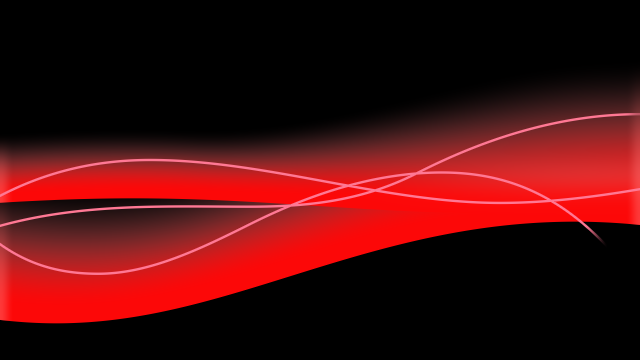
This background is drawn by a Shadertoy shader. Its source:

```glsl
// Cubic through two knots, each holding x, y and slope
float cubic(float x, vec3 a, vec3 b) {
    float w = b.x - a.x, t = (x - a.x) / w, s = 1.0 - t;
    return mix(a.y, b.y, t * t * (3.0 - 2.0 * t)) + w * t * s * (a.z * s - b.z * t);
}

float archLine(float x) {
    vec3 crest = vec3(3.75, 5.0, 0.0), dip = vec3(12.5, 3.927, 0.0);
    return x < crest.x ? cubic(x, vec3(0.0, 4.104, 0.52), crest)
         : x < dip.x ? cubic(x, crest, dip)
         : cubic(x, dip, vec3(16.0, 4.271, 0.17));
}

float risingLine(float x) {
    vec3 flatPart = vec3(6.25, 3.833, 0.0), climb = vec3(10.417, 4.667, 0.51);
    return x < flatPart.x ? cubic(x, vec3(0.0, 3.354, 0.276), flatPart)
         : x < climb.x ? cubic(x, flatPart, climb)
         : cubic(x, climb, vec3(16.0, 6.146, 0.0));
}

float swoopLine(float x) {
    vec3 dip = vec3(2.458, 2.156, 0.0), climb = vec3(6.25, 3.396, 0.5);
    vec3 crest = vec3(11.04, 4.6875, 0.0);
    return x < dip.x ? cubic(x, vec3(0.0, 2.896, -0.71), dip)
         : x < climb.x ? cubic(x, dip, climb)
         : x < crest.x ? cubic(x, climb, crest)
         : cubic(x, crest, vec3(15.167, 2.854, -1.05));
}

// Coverage of a thin line, corrected for its slope
float stroke(float offset, float pixel) {
    float steepness = length(vec2(dFdx(offset), dFdy(offset))) / pixel;
    float dist = abs(offset) / max(steepness, 0.001);
    return clamp((0.03 - dist) / pixel + 0.5, 0.0, 1.0);
}

// Strength of a band that fades upward from its lower edge
float fade(float rise, float height) {
    return 1.0 - smoothstep(0.1, 1.0, rise / height);
}

vec3 bandColor(float strength) {
    float pale = 0.03 * strength + 0.55 * strength * (1.0 - strength);
    return vec3(0.99 * strength, pale, pale * 1.03);
}

void mainImage(out vec4 fragColor, in vec2 fragCoord) {
    // Frame of 16 by 9 units
    vec2 p = fragCoord / iResolution.xy * vec2(16.0, 9.0);
    float pixel = 9.0 / iResolution.y;

    // Lower edges of the two bands
    float angle = 0.2424 * (p.x - 1.41);
    float lowerRise = p.y - (2.1875 - 1.271 * cos(angle) + 0.104 * pow(sin(angle), 2.0));
    float upperRise = p.y - (3.854 + 0.1875 * cos(0.3445 * (p.x - 3.33)));

    float lower = fade(lowerRise, mix(3.6, 3.33, smoothstep(0.0, 5.0, p.x)));
    float upper = fade(upperRise, 1.75 + 2.0 * smoothstep(4.8, 15.0, p.x));
    float aboveLower = clamp(lowerRise / pixel + 0.5, 0.0, 1.0);
    float aboveUpper = clamp(upperRise / pixel + 0.5, 0.0, 1.0);

    float strength = mix(lower, upper, aboveUpper) * aboveLower;
    vec3 color = mix(bandColor(lower), bandColor(upper), aboveUpper) * aboveLower;

    // Pale sheen on the right and glow at both sides
    float sheen = exp(-pow((p.y - 4.6) / 0.5, 2.0)) * smoothstep(8.0, 15.0, p.x);
    color += vec3(-0.04, 0.12, 0.12) * sheen * strength;
    float side = 1.0 - smoothstep(0.0, 0.35, min(p.x, 16.0 - p.x));
    color = mix(color, vec3(1.0, 0.45, 0.45), 0.45 * side * strength);

    // Crossing lines
    float arch = stroke(p.y - archLine(p.x), pixel);
    float rising = stroke(p.y - risingLine(p.x), pixel) * (1.0 - 0.5 * smoothstep(15.6, 16.0, p.x));
    float swoop = stroke(p.y - swoopLine(p.x), pixel) * (1.0 - smoothstep(14.6, 15.2, p.x));
    color = mix(color, vec3(1.0, 0.47, 0.58), max(arch, max(rising, swoop)));

    fragColor = vec4(color, 1.0);
}
```
